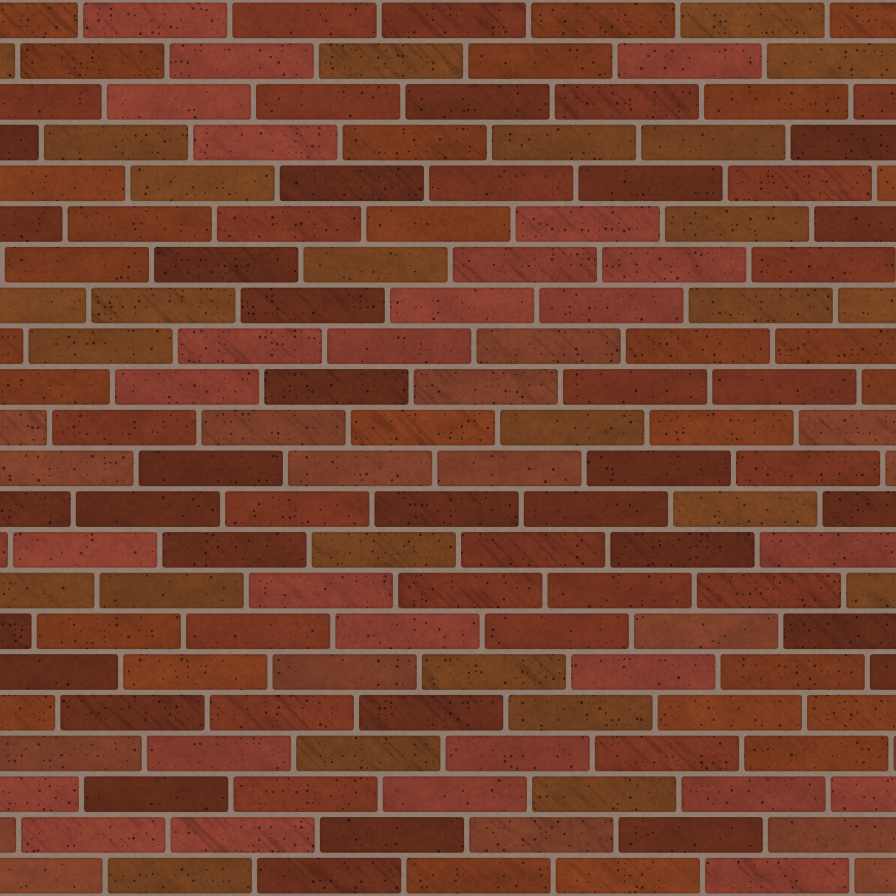
This texture is drawn by a Shadertoy shader. Its source:

```glsl
// Running brick wall: long, thin fired bricks with pits and drag marks, in pale mortar.
#define COLUMNS 6.0
#define ROWS 22.0
#define FIRST_JOINT 0.539   // joint position in the top row, in bricks
#define ROW_SHIFT 0.5793    // sideways step from row to row, in bricks
#define JOINT_WIDTH 0.0057
#define CORNER_RADIUS 0.0032
#define MORTAR_COLOR vec3(0.56, 0.485, 0.43)
#define PIT_CELLS 150.0
#define PIT_DENSITY 0.34
#define GRAIN 0.10
#define STREAKS 0.15

const vec3 CLAY[6] = vec3[6](
    vec3(0.475, 0.226, 0.118),  // orange
    vec3(0.460, 0.205, 0.130),  // russet
    vec3(0.525, 0.240, 0.185),  // rose
    vec3(0.450, 0.258, 0.130),  // ochre
    vec3(0.475, 0.245, 0.165),  // dusty
    vec3(0.385, 0.175, 0.108)); // dark

float hash(vec2 p) {
    vec3 q = fract(vec3(p.xyx) * 0.1031);
    q += dot(q, q.yzx + 33.33);
    return fract((q.x + q.y) * q.z);
}

// Value noise that wraps after "period" cells.
float wrapNoise(vec2 p, vec2 period) {
    vec2 cell = floor(p), f = fract(p);
    f = f * f * (3.0 - 2.0 * f);
    vec2 a = mod(cell, period), b = mod(cell + 1.0, period);
    return mix(mix(hash(a), hash(vec2(b.x, a.y)), f.x),
               mix(hash(vec2(a.x, b.y)), hash(b), f.x), f.y);
}

float tileNoise(vec2 uv, vec2 period) {
    return wrapNoise(uv * period, period);
}

float roundedBox(vec2 p, vec2 halfSize, float radius) {
    vec2 q = abs(p) - halfSize + radius;
    return length(max(q, 0.0)) + min(max(q.x, q.y), 0.0) - radius;
}

// Small round holes, at most one in each cell of a wrapping grid.
float pits(vec2 uv, float density, float pixel) {
    vec2 p = uv * PIT_CELLS;
    vec2 cell = mod(floor(p), PIT_CELLS);
    vec2 center = 0.3 + 0.4 * vec2(hash(cell + 17.0), hash(cell + 53.0));
    float radius = mix(0.06, 0.23, pow(hash(cell + 91.0), 2.0));
    float soft = pixel * PIT_CELLS;
    float hole = 1.0 - smoothstep(radius - 0.5 * soft, radius + 0.7 * soft,
                                  length(fract(p) - center));
    return hole * step(hash(cell + 131.0), density);
}

void mainImage(out vec4 fragColor, in vec2 fragCoord) {
    vec2 uv = fragCoord / iResolution.xy;
    float pixel = 1.0 / min(iResolution.x, iResolution.y);

    // Brick layout, rows counted from the top
    float row = floor((1.0 - uv.y) * ROWS);
    float along = uv.x * COLUMNS - FIRST_JOINT - ROW_SHIFT * row;
    vec2 id = vec2(mod(floor(along), COLUMNS), row);
    vec2 brickSize = 1.0 / vec2(COLUMNS, ROWS);
    vec2 local = (vec2(fract(along), fract(uv.y * ROWS)) - 0.5) * brickSize;
    float dist = roundedBox(local, 0.5 * (brickSize - JOINT_WIDTH), CORNER_RADIUS);

    // Fired colour, different on every brick
    float pick = hash(id * 7.0 + 3.0);
    float wear = hash(id * 5.0 + 29.0);
    vec3 brick = CLAY[int(pick * 5.999)];
    brick *= 0.95 + 0.10 * hash(id * 3.0 + 71.0);

    // Cloudy stains and fine grain
    float cloud = 0.6 * tileNoise(uv, vec2(28.0, 48.0))
                + 0.4 * tileNoise(uv, vec2(85.0, 110.0));
    float grain = tileNoise(uv, vec2(330.0));
    brick *= 1.0 + 0.16 * (cloud - 0.5) + GRAIN * (grain - 0.5);

    // Slanted drag marks on the more worn bricks
    vec2 slanted = vec2(uv.x + uv.y, uv.y);
    float streak = tileNoise(slanted, vec2(190.0, 36.0));
    brick *= 1.0 - STREAKS * smoothstep(0.55, 0.95, streak) * smoothstep(0.3, 1.0, wear);

    // Pits and darker rims
    brick *= 1.0 - 0.5 * pits(uv, PIT_DENSITY * mix(0.3, 1.0, wear), pixel);
    brick *= 1.0 - 0.10 * smoothstep(-0.004, 0.0, dist);

    // Mortar with faint sand grain
    vec3 mortar = MORTAR_COLOR * (0.97 + 0.06 * tileNoise(uv, vec2(260.0)));

    float joint = smoothstep(-0.7 * pixel, 0.7 * pixel, dist);
    fragColor = vec4(mix(brick, mortar, joint), 1.0);
}
```
